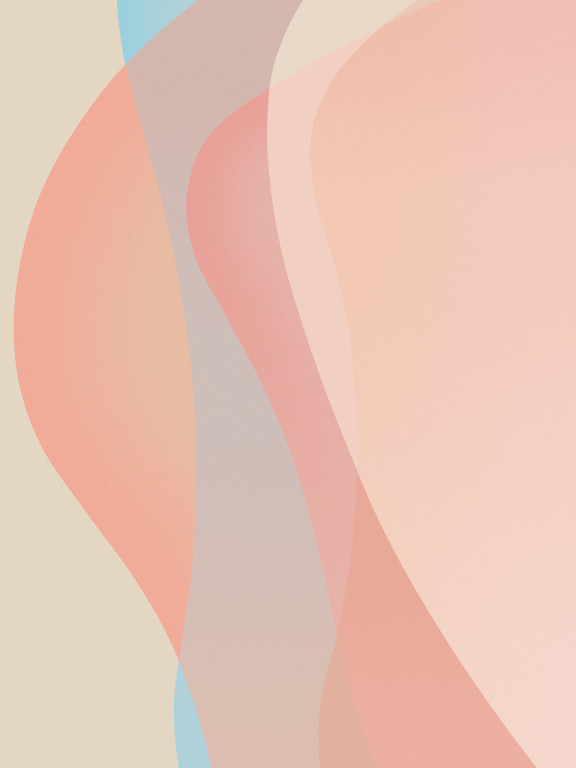
This background is drawn by a WebGL 2 fragment shader. Its source:

```glsl
#version 300 es
precision highp float;

#define KNOTS 13
#define GRAIN_SCALE 512.0
#define GRAIN_AMOUNT 0.012
#define PAPER vec3(0.890, 0.843, 0.765)
#define SKY vec3(0.610, 0.815, 0.875)
#define SALMON vec3(0.945, 0.670, 0.600)
#define SAND vec3(0.910, 0.735, 0.640)
#define ROSE vec3(0.910, 0.630, 0.595)
#define CORAL vec3(0.913, 0.662, 0.600)
#define BLUSH vec3(0.950, 0.812, 0.765)
#define CREAM vec3(0.910, 0.850, 0.785)

uniform vec2 u_resolution;
out vec4 outColor;

// Left edge of each sheet: x at evenly spaced heights, top to bottom
const float salmonEdge[KNOTS] = float[](.258, .164, .099, .0535, .028, .018, .025,
    .055, .112, .173, .221, .253, .275);
const float skyEdge[KNOTS] = float[](.152, .163, .185, .208, .227, .241, .251,
    .255, .2545, .249, .237, .2265, .233);
const float roseEdge[KNOTS] = float[](.573, .404, .281, .244, .254, .297, .341,
    .376, .402, .4225, .440, .462, .490);
const float creamEdge[KNOTS] = float[](.3945, .357, .348, .353, .368, .392, .4205,
    .453, .488, .531, .581, .637, .699);
const float peachEdge[KNOTS] = float[](.544, .448, .407, .409, .432, .452, .4615,
    .4655, .462, .453, .437, .417, .417);

float hash(vec2 cell) {
    vec3 q = fract(vec3(cell.xyx) * 0.1031);
    q += dot(q, q.yzx + 33.33);
    return fract((q.x + q.y) * q.z);
}

// Signed distance to a Catmull-Rom edge, positive on its right
float edgeDistance(float knots[KNOTS], vec2 p) {
    float spans = float(KNOTS - 1);
    float t = clamp((1.0 - p.y) * spans, 0.0, spans - 0.0001);
    int i = int(t);
    float f = fract(t);
    float b = knots[i], c = knots[i + 1];
    // Extend both ends quadratically
    float a = i > 0 ? knots[i - 1] : 3.0 * (b - c) + knots[i + 2];
    float d = i < KNOTS - 2 ? knots[i + 2] : 3.0 * (c - b) + knots[i - 1];
    float k1 = 0.5 * (c - a);
    float k2 = a - 2.5 * b + 2.0 * c - 0.5 * d;
    float k3 = 0.5 * (d - a) + 1.5 * (b - c);
    float x = b + f * (k1 + f * (k2 + f * k3));
    float slope = spans * (k1 + f * (2.0 * k2 + f * 3.0 * k3));
    return (p.x - x) / length(vec2(1.0, slope));
}

float coverage(float dist) {
    return clamp(0.5 + dist * u_resolution.y, 0.0, 1.0);
}

void main() {
    vec2 p = gl_FragCoord.xy / u_resolution.y;

    float salmonDist = edgeDistance(salmonEdge, p);
    float roseDist = edgeDistance(roseEdge, p);
    float inSalmon = coverage(salmonDist);
    float inSky = coverage(edgeDistance(skyEdge, p));
    float inRose = coverage(roseDist);
    float inCream = coverage(edgeDistance(creamEdge, p));
    float inPeach = coverage(edgeDistance(peachEdge, p));

    // Soft gradients within the sheets
    vec3 salmon = mix(SALMON, SAND, smoothstep(0.0, 0.2, salmonDist));
    vec3 sky = mix(SKY, vec3(0.69, 0.82, 0.85), smoothstep(0.15, 0.24, p.x));
    vec3 mauve = mix(vec3(0.860, 0.745, 0.695), vec3(0.808, 0.745, 0.722),
        smoothstep(0.0, 0.45, p.y));
    mauve = mix(mauve, vec3(0.828, 0.715, 0.680), smoothstep(0.55, 0.95, p.y));
    vec3 rose = mix(ROSE, vec3(0.900, 0.698, 0.660), smoothstep(0.0, 0.11, roseDist));
    rose = mix(vec3(0.905, 0.700, 0.660), rose, smoothstep(0.15, 0.75, p.y));
    vec3 coral = mix(CORAL, vec3(0.925, 0.685, 0.630), smoothstep(0.3, 0.0, p.y));
    vec3 clay = vec3(0.885, 0.690, 0.620);
    vec3 peach = mix(vec3(0.957, 0.828, 0.765), vec3(0.951, 0.786, 0.710),
        smoothstep(0.05, 0.7, p.y));
    peach = mix(peach, vec3(0.941, 0.735, 0.670), smoothstep(0.7, 1.02, p.y));
    peach += vec3(0.004, 0.012, 0.035) * smoothstep(0.45, 0.75, p.x);

    // Overlaps behind and within the cream sheet
    vec3 back = mix(mix(PAPER, salmon, inSalmon), mix(sky, mauve, inSalmon), inSky);
    back = mix(mix(back, clay, inPeach), mix(rose, coral, inPeach), inRose);
    vec3 front = mix(mix(CREAM, vec3(0.910, 0.790, 0.710), inPeach),
        mix(BLUSH, peach, inPeach), inRose);
    vec3 color = mix(back, front, inCream);

    // Paper grain
    color += (hash(floor(p * GRAIN_SCALE)) - 0.5) * GRAIN_AMOUNT;
    outColor = vec4(color, 1.0);
}
```
